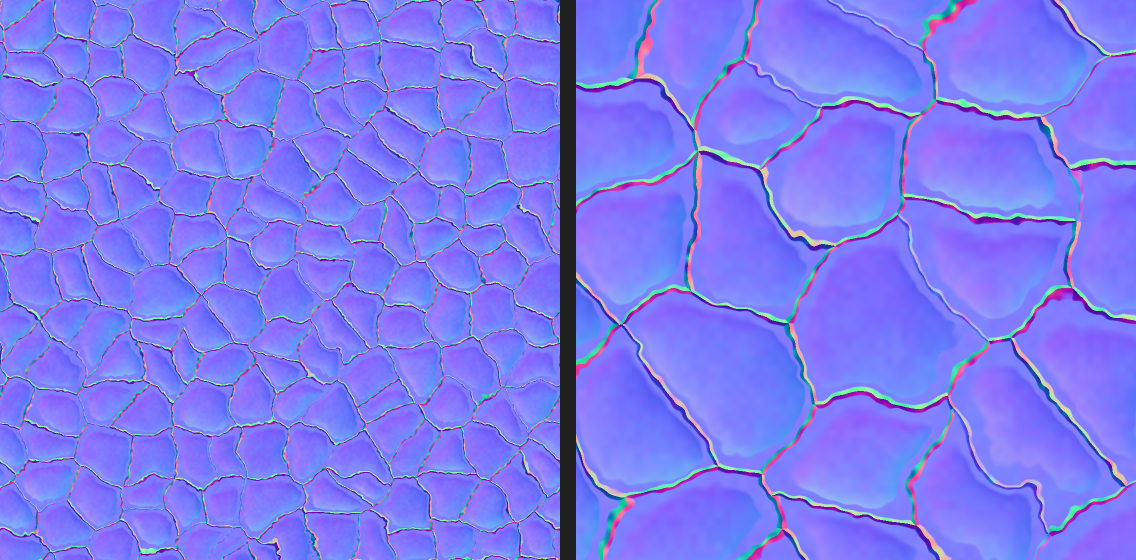
Left: the whole. Right: its middle third, enlarged.
Reproduce this texture map procedurally as a Shadertoy shader.

```glsl
#define GRID 13.0          // cells across the canvas
#define JITTER 0.92        // irregularity of the cell centres
#define ROUNDING 11.0      // higher gives squarer dishes
#define RIM 0.055          // flat border around each dish
#define DISH_SLOPE 0.50
#define DISH_FADE 0.13     // reach of the slope into the dish
#define SEAM_WIDTH 0.034
#define SEAM_SLOPE 3.6
#define WOBBLE 0.05        // fine raggedness of the seams
#define GRAIN 0.09         // faint surface relief

vec2 hash2(vec2 p) {
    vec3 q = fract(p.xyx * vec3(0.1031, 0.1030, 0.0973));
    q += dot(q, q.yzx + 33.33);
    return fract((q.xx + q.yz) * q.zy);
}

// Tiling value noise, two channels centred on zero
vec2 noise2(vec2 p, float freq) {
    vec2 q = p * freq, i = floor(q), f = fract(q);
    float period = GRID * freq;
    f = f * f * (3.0 - 2.0 * f);
    vec2 a = hash2(mod(i, period));
    vec2 b = hash2(mod(i + vec2(1, 0), period));
    vec2 c = hash2(mod(i + vec2(0, 1), period));
    vec2 d = hash2(mod(i + vec2(1, 1), period));
    return mix(mix(a, b, f.x), mix(c, d, f.x), f.y) - 0.5;
}

vec2 cellCentre(vec2 id) {
    return id + 0.5 + JITTER * (hash2(mod(id, GRID) + 7.0) - 0.5);
}

vec3 surfaceNormal(vec2 p) {
    vec2 ragged = noise2(p, 12.0);
    vec2 q = p + 0.28 * noise2(p, 2.0) + WOBBLE * ragged;

    // Nearest cell
    vec2 base = floor(q), home = base, centre = vec2(0.0);
    float nearest = 1e3;
    for (int y = -1; y <= 1; y++)
    for (int x = -1; x <= 1; x++) {
        vec2 id = base + vec2(x, y), c = cellCentre(id);
        float d = dot(c - q, c - q);
        if (d < nearest) { nearest = d; home = id; centre = c; }
    }

    // Sharp distance for the seam, blended distance for the dish
    float seamDist = 1e3, total = 0.0;
    vec2 seamDir = vec2(0.0), dishDir = vec2(0.0), other = home;
    for (int y = -2; y <= 2; y++)
    for (int x = -2; x <= 2; x++) {
        if (x == 0 && y == 0) continue;
        vec2 id = home + vec2(x, y), c = cellCentre(id);
        vec2 inward = normalize(centre - c);
        float d = dot(q - 0.5 * (centre + c), inward);
        float weight = exp(-ROUNDING * d);
        total += weight;
        dishDir += weight * inward;
        if (d < seamDist) { seamDist = d; seamDir = inward; other = id; }
    }
    dishDir /= total;
    float dishDist = -log(total) / ROUNDING;

    // Dish: crisp at the lower right, softer at the upper left
    vec2 vary = hash2(mod(home, GRID) + 41.0);
    float t = dishDist - RIM * mix(0.6, 1.5, vary.x);
    float soft = mix(0.025, 0.11, smoothstep(-0.4, 0.8, dot(dishDir, vec2(0.7, -0.7))));
    float inside = smoothstep(0.0, soft, t);
    float slope = DISH_SLOPE * mix(0.7, 1.2, vary.y) * exp(-max(t, 0.0) / DISH_FADE);
    vec2 tilt = 0.12 * (vary - 0.5) + vec2(0.0, -0.06);
    vec2 n = inside * (dishDir * slope + tilt);

    // Grain, coarse and fine
    n += GRAIN * (noise2(p, 5.0) + noise2(p, 16.0));

    // Seam: a few are faint, all have uneven walls
    vec2 pairId = mod(home, GRID) + mod(other, GRID);
    float strength = mix(0.2, 1.0, smoothstep(0.04, 0.3, hash2(pairId + 90.0).x));
    float width = SEAM_WIDTH * mix(0.6, 1.0, strength);
    float wall = 1.0 - smoothstep(0.45 * width, width, seamDist);
    n += wall * strength * SEAM_SLOPE * (seamDir + 1.1 * noise2(p, 15.0));
    return normalize(vec3(n, 1.0));
}

void mainImage(out vec4 fragColor, in vec2 fragCoord) {
    // Four samples per pixel smooth the thin seams
    vec3 colour = vec3(0.0);
    for (int k = 0; k < 4; k++) {
        vec2 offset = 0.5 * vec2(k & 1, k >> 1) - 0.25;
        vec2 uv = (fragCoord + offset) / iResolution.xy;
        colour += 0.25 * (0.5 + 0.5 * surfaceNormal(uv * GRID));
    }
    fragColor = vec4(colour, 1.0);
}
```
